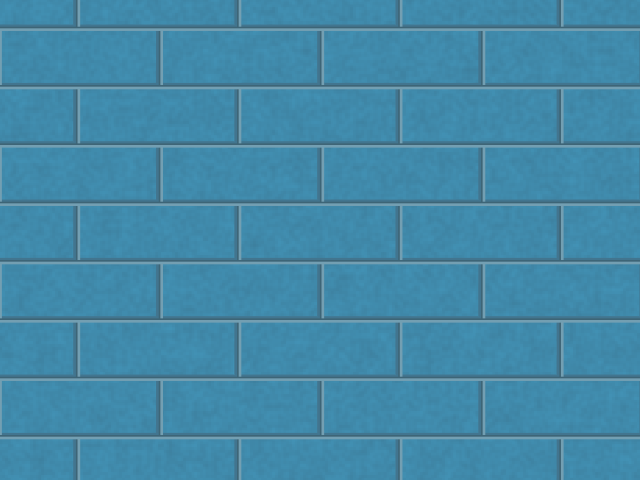
Write a Shadertoy shader that draws this texture.

```glsl
// Blue bricks in running bond, each with a lit top and left bevel, a shaded
// bottom and right bevel and thin dark mortar. The faces carry a faint,
// blocky mottle made of gradient noise sampled on a grid of small squares.

// Lengths are fractions of the canvas height.
const vec2  BRICK_PITCH = vec2(0.3357, 0.12153);
const vec2  WALL_ORIGIN = vec2(-0.0033, 0.5781);
const float ROW_SHIFT   = 0.486;             // in brick widths, every other row
const float MORTAR      = 0.0034;
const float LIT_BEVEL   = 0.0055;
const vec2  SHADE_BEVEL = vec2(0.0056, 0.0045); // right, bottom
const float GRAIN_SIZE  = 0.0058;            // side of one mottle square
const float GRAIN_FINE  = 0.43;              // noise cells per square
const float GRAIN_BROAD = 0.13;
const float GRAIN_FINE_AMOUNT  = 0.07;
const float GRAIN_BROAD_AMOUNT = 0.05;

const vec3 FACE_COLOR   = vec3(0.250, 0.540, 0.670);
const vec3 LIT_COLOR    = vec3(0.450, 0.622, 0.700);
const vec3 SHADE_COLOR  = vec3(0.260, 0.460, 0.560);
const vec3 MORTAR_COLOR = vec3(0.240, 0.395, 0.465);

// Unit gradient at a lattice point, from an integer hash.
vec2 latticeGradient(vec2 cell) {
    uvec2 k = uvec2(ivec2(cell) + 4096);
    uint h = k.x * 73856093u ^ k.y * 19349663u;
    h = (h ^ (h >> 15)) * 73244475u;
    h = (h ^ (h >> 13)) * 73244475u;
    float angle = float((h >> 8) & 65535u) * 6.28319 / 65536.0;
    return vec2(cos(angle), sin(angle));
}

float gradientNoise(vec2 p) {
    vec2 i = floor(p), f = p - i;
    vec2 w = f * f * f * (f * (f * 6.0 - 15.0) + 10.0);
    vec2 e = vec2(0.0, 1.0);
    float a = dot(latticeGradient(i), f);
    float b = dot(latticeGradient(i + e.yx), f - e.yx);
    float c = dot(latticeGradient(i + e.xy), f - e.xy);
    float d = dot(latticeGradient(i + e.yy), f - e.yy);
    return mix(mix(a, b, w.x), mix(c, d, w.x), w.y);
}

// Brightness offset of the face, nearly constant inside each small square.
float mottle(vec2 p, float pixel) {
    vec2 g = p / GRAIN_SIZE;
    float blend = min(pixel / GRAIN_SIZE, 1.0);
    vec2 square = floor(g) + smoothstep(1.0 - blend, 1.0, fract(g));
    return GRAIN_FINE_AMOUNT * gradientNoise(square * GRAIN_FINE + 0.37)
         + GRAIN_BROAD_AMOUNT * gradientNoise(square * GRAIN_BROAD + 17.6);
}

// Smoothed test for x lying below an edge.
float below(float x, float edge, float pixel) {
    return clamp((edge - x) / pixel + 0.5, 0.0, 1.0);
}

void mainImage(out vec4 fragColor, in vec2 fragCoord) {
    float pixel = 1.0 / iResolution.y;
    vec2 p = fragCoord * pixel;

    // Place in the bond; cells meet in the middle of the mortar.
    vec2 bond = (p - WALL_ORIGIN) / BRICK_PITCH;
    bond.x -= ROW_SHIFT * mod(floor(bond.y), 2.0);
    vec2 nearSide = fract(bond) * BRICK_PITCH - 0.5 * MORTAR; // from left, bottom
    vec2 farSide = BRICK_PITCH - MORTAR - nearSide;           // from right, top

    // Face
    vec3 color = FACE_COLOR * (1.0 + mottle(p, pixel) * vec3(0.6, 1.0, 1.0));

    // Bevels: shaded sides first, the lit left side over them
    float shade = max(below(farSide.x, SHADE_BEVEL.x, pixel),
                      below(nearSide.y, SHADE_BEVEL.y, pixel));
    color = mix(color, SHADE_COLOR, shade);
    color = mix(color, LIT_COLOR, below(nearSide.x, LIT_BEVEL, pixel));

    // Upright joints, the lit top running across them, then level joints
    float uprightJoint = below(min(nearSide.x, farSide.x), 0.0, pixel);
    color = mix(color, MORTAR_COLOR, uprightJoint);
    color = mix(color, LIT_COLOR, below(farSide.y, LIT_BEVEL, pixel));
    float levelJoint = below(min(nearSide.y, farSide.y), 0.0, pixel);
    color = mix(color, MORTAR_COLOR, levelJoint);

    fragColor = vec4(color, 1.0);
}
```
